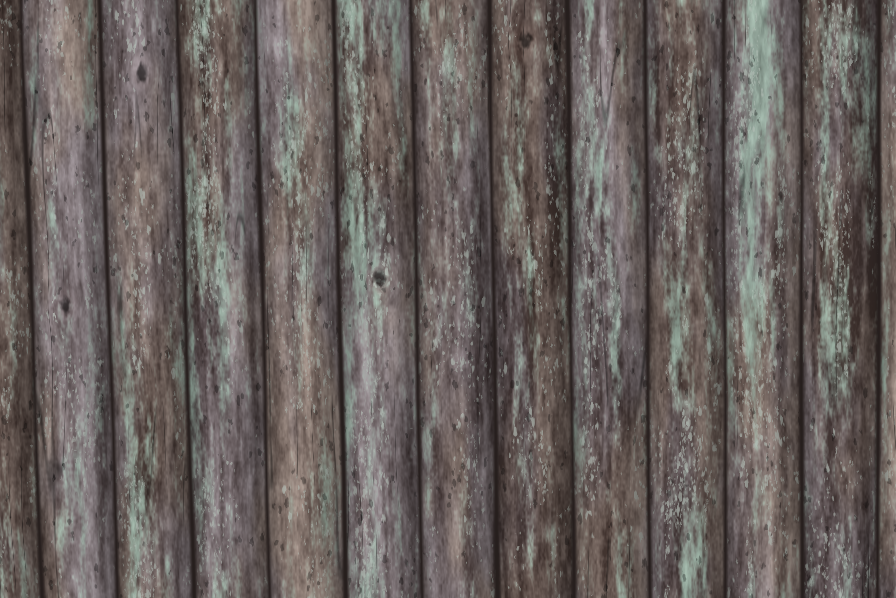
A Shadertoy shader for this texture:

```glsl
// A wall of weathered round posts that fan out slightly towards the top.
// Each post gets cylinder shading, stretched grain noise, cracks and a knot;
// lichen is a thin streaky wash plus cellular flecks, varied post by post.

const float POST_LENGTH = 7.8;               // canvas height in post widths
const vec3 SEAM = vec3(.15, .12, .115);
const vec3 WOOD_DARK = vec3(.24, .20, .19);
const vec3 WOOD_LIGHT = vec3(.63, .60, .585);
const vec3 BROWN_TINT = vec3(1.04, .985, .95);
const vec3 LILAC_TINT = vec3(1., .985, 1.04);
const vec3 LICHEN = vec3(.55, .64, .59);
const vec3 FLECK = vec3(.68, .72, .69);

// Per post: wood tone, lichen at the top, lichen at the bottom
const vec3 WEAR[13] = vec3[13](
    vec3(-.14, .15, .30), vec3(.06, .15, .20), vec3(-.02, .05, .45),
    vec3(-.06, .60, .30), vec3(.06, .20, .20), vec3(.04, .40, .50),
    vec3(.01, .25, .20), vec3(-.12, .15, .15), vec3(-.02, .25, .30),
    vec3(-.07, .40, .65), vec3(.08, .90, .30), vec3(-.18, .45, .30),
    vec3(.02, .10, .15));

// Per post: lichen centre across, knot height (negative for none)
const vec2 MARKS[13] = vec2[13](
    vec2(.7, -1.), vec2(.5, .49), vec2(.35, .88), vec2(.25, -1.),
    vec2(.6, -1.), vec2(.3, .535), vec2(.55, -1.), vec2(.5, .93),
    vec2(.4, -1.), vec2(.45, -1.), vec2(.42, -1.), vec2(.5, -1.),
    vec2(.4, -1.));

float hash(vec2 p) {
    vec3 q = fract(p.xyx * .1031);
    q += dot(q, q.yzx + 33.33);
    return fract((q.x + q.y) * q.z);
}

float noise(vec2 p) {
    vec2 i = floor(p), f = fract(p);
    f = f * f * (3. - 2. * f);
    return mix(mix(hash(i), hash(i + vec2(1, 0)), f.x),
               mix(hash(i + vec2(0, 1)), hash(i + 1.), f.x), f.y);
}

float fbm(vec2 p) {
    float sum = 0., amp = .53;
    for (int i = 0; i < 4; i++) {
        sum += amp * noise(p);
        p = p * 2.03 + 7.7;
        amp *= .5;
    }
    return sum;
}

// Cellular flecks: a fraction "density" of the cells holds a ragged spot
float flecks(vec2 p, float density, float soft) {
    vec2 cell = floor(p);
    float cover = 0.;
    for (int j = -1; j <= 1; j++)
    for (int i = -1; i <= 1; i++) {
        vec2 c = cell + vec2(i, j);
        vec2 centre = c + vec2(hash(c + 3.1), hash(c + 57.3));
        float radius = mix(.1, .5, hash(c + 91.7));
        float dist = length(p - centre) + .6 * (noise(p * 3.) - .5);
        float present = step(hash(c + 23.9), density);
        cover = max(cover, present * smoothstep(soft, -soft, dist - radius));
    }
    return cover;
}

// Cylinder shading across one post, lit a little from the left
float roundness(float t) {
    return mix(.76, 1.03, smoothstep(0., .25, t)) * mix(1., .68, smoothstep(.5, 1., t));
}

void mainImage(out vec4 fragColor, in vec2 fragCoord) {
    vec2 p = fragCoord / iResolution.xy;

    // Post index and position across it; the pitch widens with height
    float pitch = mix(.0848, .0871, p.y);
    float u = (p.x - mix(.0469, .0234, p.y)) / pitch;
    u += .006 * sin(p.y * 9. + floor(u + .5) * 2.3);
    float id = floor(u), t = u - id;
    int k = clamp(int(id) + 1, 0, 12);
    float pixel = 1. / (iResolution.x * pitch);
    vec2 seed = vec2(id * 17.3 + 60., id * 9.1 + 40.);
    vec3 wear = WEAR[k];

    // Knot, which pushes the grain aside
    vec2 toKnot = vec2(t - .36 - .2 * hash(seed), (p.y - MARKS[k].y) * POST_LENGTH);
    float knotDist = length(toKnot * vec2(1., .7));
    vec2 g = vec2(t, p.y * POST_LENGTH);
    g.x -= .5 * toKnot.x * exp(-knotDist * knotDist * 30.);
    g.x += .015 * sin(g.y * 1.3 + id) + .006 * sin(g.y * 3.7 + id * 2.);

    // Bare wood: broad stains, long grain, short fibres and fine grit
    float blotch = fbm(g * vec2(2., .5) + seed);
    float grain = fbm(g * vec2(11., .5) + seed + 11.);
    float fibre = fbm(g * vec2(16., 4.) + seed + 29.);
    float grit = noise(g * vec2(40., 22.) + seed + 37.);
    float tone = .53 + wear.x + .6 * (blotch - .5) + .8 * (grain - .5)
               + .75 * (fibre - .5) + .2 * (grit - .5);
    vec3 col = mix(WOOD_DARK, WOOD_LIGHT, clamp(tone, 0., 1.));
    col *= mix(BROWN_TINT, LILAC_TINT, smoothstep(.35, .65, fbm(g * vec2(1.5, .4) + seed + 43.)));

    // Lichen wash, broken up by the fibres
    float across = (t - MARKS[k].x) / .3;
    float amount = mix(wear.z, wear.y, smoothstep(.2, .8, p.y)) * exp(-across * across);
    float streaks = fbm(g * vec2(7., .6) + seed + 71.);
    float wash = smoothstep(.55, 1.05, streaks + .5 * amount + .5 * (fibre - .5) + .15 * (grit - .5));
    col = mix(col, LICHEN * (.75 + .5 * fibre), .85 * wash);

    // Lichen flecks in two sizes
    float patchy = smoothstep(.42, .68, fbm(g * vec2(4., .8) + seed + 83.));
    float density = patchy * (.1 + .45 * amount);
    float spots = .8 * flecks(g * vec2(20., 8.) + seed, density * .7, pixel * 14.);
    spots = max(spots, .7 * flecks(g * vec2(36., 17.) + seed, density * 1.2, pixel * 24.));
    col = mix(col, FLECK, .8 * spots);

    // Cracks, pits and the knot core
    float ridge = abs(noise(g * vec2(6., .25) + seed + 97.) - .5);
    float crack = smoothstep(.02 + pixel, 0., ridge) * smoothstep(.5, .65, fbm(g * vec2(1., .8) + seed + 5.));
    float pits = flecks(g * vec2(18., 9.) + seed + 31., .05, pixel * 12.);
    col *= 1. - .35 * crack - .3 * pits;
    float core = knotDist + .12 * (fibre - .5) + .03 * (grit - .5);
    col *= 1. + .12 * smoothstep(.2, .12, core) - .6 * smoothstep(.1, .03, core);

    // Rounded body and dark gap between neighbours
    col *= roundness(t);
    float gap = mix(.002, .022, noise(vec2(floor(u + .5) * 5. + 9., p.y * 3.)));
    col = mix(SEAM, col, smoothstep(gap - pixel, gap + pixel + .03, min(t, 1. - t)));
    fragColor = vec4(clamp(col, 0., 1.), 1.);
}
```
